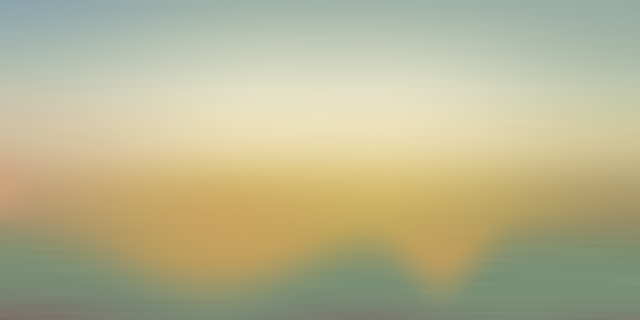
This background is drawn by a Shadertoy shader. Its source:

```glsl
// Hazy sunset gradient: pale sky, amber horizon glow and a soft green ground.

const int STOPS = 7;

vec3 rgb(float r, float g, float b) {
    return vec3(r, g, b) / 255.0;
}

float bump(float x, float centre, float width) {
    float d = (x - centre) / width;
    return exp(-d * d);
}

float glow(vec2 p, vec2 centre, vec2 size) {
    vec2 d = (p - centre) / size;
    return exp(-dot(d, d));
}

float hash(vec2 p) {
    vec3 q = fract(vec3(p.xyx) * 0.1031);
    q += dot(q, q.yzx + 33.33);
    return fract((q.x + q.y) * q.z);
}

float valueNoise(vec2 p) {
    vec2 cell = floor(p);
    vec2 f = smoothstep(0.0, 1.0, fract(p));
    float low = mix(hash(cell), hash(cell + vec2(1, 0)), f.x);
    float high = mix(hash(cell + vec2(0, 1)), hash(cell + vec2(1, 1)), f.x);
    return mix(low, high, f.y);
}

// Smooth cubic blend through evenly spaced colours, t in 0..1
vec3 ramp(vec3 stops[STOPS], float t) {
    float x = clamp(t, 0.0, 1.0) * float(STOPS - 1);
    int i = min(int(x), STOPS - 2);
    float f = x - float(i);
    vec3 a = stops[max(i - 1, 0)];
    vec3 b = stops[i];
    vec3 c = stops[i + 1];
    vec3 d = stops[min(i + 2, STOPS - 1)];
    return b + 0.5 * f * (c - a + f * (2.0 * a - 5.0 * b + 4.0 * c - d
        + f * (3.0 * (b - c) + d - a)));
}

// Sky: left, middle and right vertical ramps blended across the canvas
vec3 skyColor(vec2 uv) {
    vec3 left[STOPS] = vec3[STOPS](
        rgb(158., 140., 105.), rgb(158., 142., 108.), rgb(188., 158., 120.),
        rgb(207., 187., 156.), rgb(197., 196., 174.), rgb(165., 182., 174.),
        rgb(140., 164., 172.));
    vec3 middle[STOPS] = vec3[STOPS](
        rgb(182., 155., 95.), rgb(187., 164., 91.), rgb(210., 186., 110.),
        rgb(234., 219., 172.), rgb(229., 225., 197.), rgb(196., 204., 184.),
        rgb(160., 179., 168.));
    vec3 right[STOPS] = vec3[STOPS](
        rgb(158., 138., 100.), rgb(148., 135., 98.), rgb(173., 156., 110.),
        rgb(206., 194., 149.), rgb(194., 199., 170.), rgb(166., 182., 166.),
        rgb(152., 172., 164.));
    float t = (uv.y - 0.1) / 0.9;
    vec3 color = mix(ramp(left, t), ramp(middle, t), smoothstep(-0.04, 0.44, uv.x));
    return mix(color, ramp(right, t), smoothstep(0.58, 1.04, uv.x));
}

// Soft upper edge of the ground, with two dips and a mound between them
float groundHeight(float x) {
    return 0.25 - 0.16 * bump(x, 0.33, 0.19) - 0.14 * bump(x, 0.69, 0.07);
}

vec3 groundColor(vec2 uv) {
    vec3 green = rgb(121., 144., 117.);
    vec3 mauve = rgb(122., 110., 106.);
    float corner = glow(uv, vec2(0.0, -0.02), vec2(0.24, 0.1));
    float mound = glow(uv, vec2(0.56, -0.02), vec2(0.16, 0.07));
    float edge = glow(uv, vec2(1.0, -0.03), vec2(0.2, 0.07));
    return mix(green, mauve, min(corner + 0.8 * mound + 0.7 * edge, 1.0));
}

void mainImage(out vec4 fragColor, in vec2 fragCoord) {
    vec2 uv = fragCoord / iResolution.xy;
    vec3 color = skyColor(uv);

    // Warm glows low in the haze
    vec3 amber = rgb(207., 162., 95.);
    vec3 peach = rgb(214., 164., 126.);
    color = mix(color, amber, 0.65 * glow(uv, vec2(0.35, 0.29), vec2(0.15, 0.14)));
    color = mix(color, amber, 0.45 * glow(uv, vec2(0.69, 0.2), vec2(0.09, 0.12)));
    color = mix(color, peach, 0.5 * glow(uv, vec2(0.0, 0.42), vec2(0.035, 0.08)));

    // Ground fading into the haze
    float height = groundHeight(uv.x);
    float ground = smoothstep(height + 0.11, height - 0.1, uv.y);
    color = mix(color, groundColor(uv), ground);

    // Faint horizontal streaks
    float streak = valueNoise(uv * vec2(12.0, 90.0)) - 0.5;
    color += streak * mix(0.006, 0.018, ground);

    fragColor = vec4(color, 1.0);
}
```
